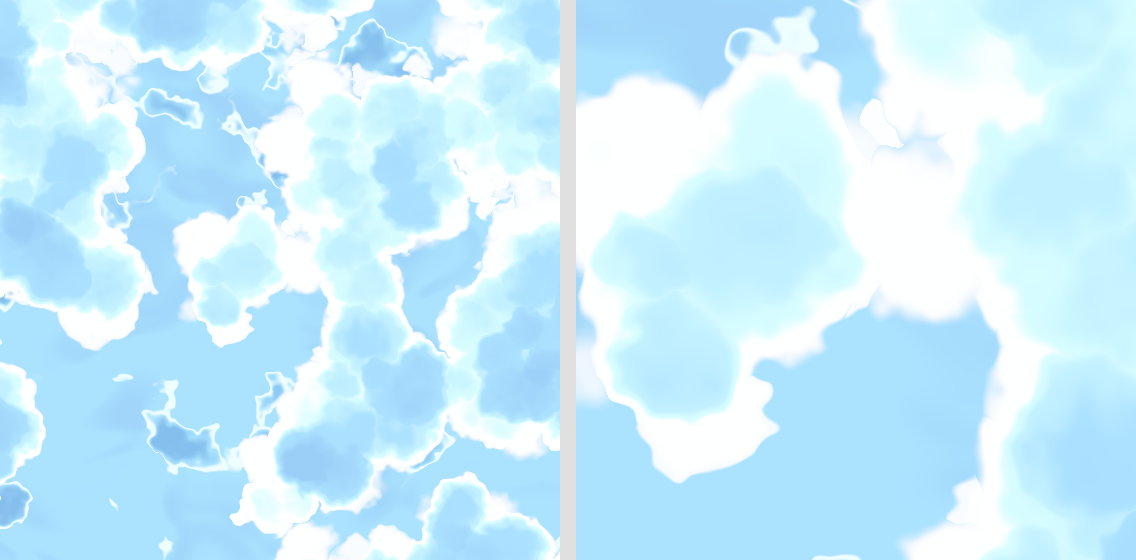
Left, the full canvas; right, a detail of the centre.
Give the GLSL for this texture, as a Shadertoy shader.

```glsl
const float BLOB_FREQ = 6.0;       // large patches per canvas
const float PLATE_FREQ = 20.0;     // scalloped plates per canvas
const float PLATE_DROP = 0.13;     // height lost at a plate's rim
const float PLATE_JITTER = 0.11;   // random height spread between plates
const float PLATE_TILT = 0.035;    // slope across a plate
const float SHORE = 0.445;         // height where the floor turns white
const float TEAR_FREQ = 10.0;      // torn islands per canvas
const float TEAR_LEVEL = 0.66;     // noise level traced by the torn rims

const vec3 FLOOR_BLUE = vec3(0.67, 0.89, 1.00);
const vec3 FLOOR_SHADE = vec3(0.63, 0.84, 0.98);
const vec3 TEAR_BLUE = vec3(0.52, 0.75, 0.93);
const vec3 WHITE = vec3(0.995, 1.00, 1.00);
const vec3 LAVENDER = vec3(0.87, 0.92, 0.99);
const vec3 PALE_CYAN = vec3(0.84, 0.99, 1.00);
const vec3 LIGHT_BLUE = vec3(0.76, 0.94, 1.00);
const vec3 SKY_BLUE = vec3(0.67, 0.88, 1.00);
const vec3 CORE_BLUE = vec3(0.61, 0.81, 0.97);

vec2 hash2(vec2 p) {
    vec3 q = fract(vec3(p.xyx) * vec3(0.1031, 0.1030, 0.0973));
    q += dot(q, q.yzx + 33.33);
    return fract((q.xx + q.yz) * q.zy);
}

float valueNoise(vec2 p) {
    vec2 i = floor(p), f = fract(p);
    f = f * f * (3.0 - 2.0 * f);
    float low = mix(hash2(i).x, hash2(i + vec2(1, 0)).x, f.x);
    float high = mix(hash2(i + vec2(0, 1)).x, hash2(i + vec2(1, 1)).x, f.x);
    return mix(low, high, f.y);
}

vec2 turn(vec2 p) {
    return mat2(0.8, 0.6, -0.6, 0.8) * p;
}

float twoOctaves(vec2 p) {
    return 0.65 * valueNoise(p) + 0.35 * valueNoise(turn(p) * 2.1 + 17.0);
}

vec2 warp(vec2 p) {
    return vec2(valueNoise(p), valueNoise(p + 41.7)) - 0.5;
}

// Highest of the overlapping plates: x = height, y = random value of that plate
vec2 plates(vec2 uv) {
    vec2 p = uv * PLATE_FREQ;
    p += 0.45 * warp(p * 1.6) + 0.2 * warp(p * 4.5);
    vec2 cell = floor(p);
    vec2 best = vec2(-1.0, 0.0);
    for (int y = -2; y <= 2; y++) {
        for (int x = -2; x <= 2; x++) {
            vec2 id = cell + vec2(x, y);
            vec2 center = id + hash2(id + 60.0);
            vec2 traits = hash2(id + 130.0);
            vec2 offset = p - center;
            float d = length(offset) / mix(0.65, 1.45, traits.x);
            float angle = 6.2832 * fract(traits.y * 7.0);
            float height = twoOctaves(turn(center / PLATE_FREQ) * BLOB_FREQ + 7.0);
            height += PLATE_JITTER * (traits.y - 0.5);
            height += PLATE_TILT * dot(offset, vec2(cos(angle), sin(angle)));
            height -= PLATE_DROP * d * d * d * d;
            if (height > best.x) best = vec2(height, traits.x);
        }
    }
    return best;
}

// Flat blue ground with soft streaks and ragged torn rims
vec3 floorColor(vec2 uv) {
    float streaks = twoOctaves(uv * vec2(9.0, 15.0) + 1.5 * warp(uv * 9.0) + 80.0);
    vec3 color = mix(FLOOR_BLUE, FLOOR_SHADE, smoothstep(0.45, 0.8, streaks));

    vec2 torn = uv + 0.03 * warp(uv * 34.0) + 0.016 * warp(uv * 80.0);
    float level = twoOctaves(torn * TEAR_FREQ + 23.0) - TEAR_LEVEL;
    float width = mix(0.02, 0.13, valueNoise(uv * 26.0 + 9.0));
    float depth = smoothstep(0.04, 0.17, level);
    float rim = smoothstep(-0.015, 0.01, level) * (1.0 - smoothstep(0.3 * width, width, level));
    color = mix(color, TEAR_BLUE, depth);
    return mix(color, mix(PALE_CYAN, WHITE, 0.6), rim);
}

// White shore sinking into deeper blue as the height grows
vec3 patchColor(float height) {
    vec3 color = mix(WHITE, PALE_CYAN, smoothstep(0.56, 0.615, height));
    color = mix(color, LIGHT_BLUE, smoothstep(0.615, 0.665, height));
    color = mix(color, SKY_BLUE, smoothstep(0.665, 0.72, height));
    return mix(color, CORE_BLUE, smoothstep(0.72, 0.86, height));
}

void mainImage(out vec4 fragColor, in vec2 fragCoord) {
    vec2 uv = fragCoord / iResolution.y;
    vec2 plate = plates(uv);
    float grain = 0.022 * (valueNoise(uv * 55.0) - 0.5);
    float height = plate.x + grain;

    // Each plate meets the floor with its own softness and shade
    float softness = mix(0.012, 0.06, plate.y);
    float shore = smoothstep(SHORE, SHORE + softness, height);
    float shade = plate.y * (1.0 - smoothstep(SHORE + 0.02, SHORE + 0.07, height));
    vec3 surface = mix(patchColor(height), LAVENDER, 0.6 * shade);
    fragColor = vec4(mix(floorColor(uv), surface, shore), 1.0);
}
```
